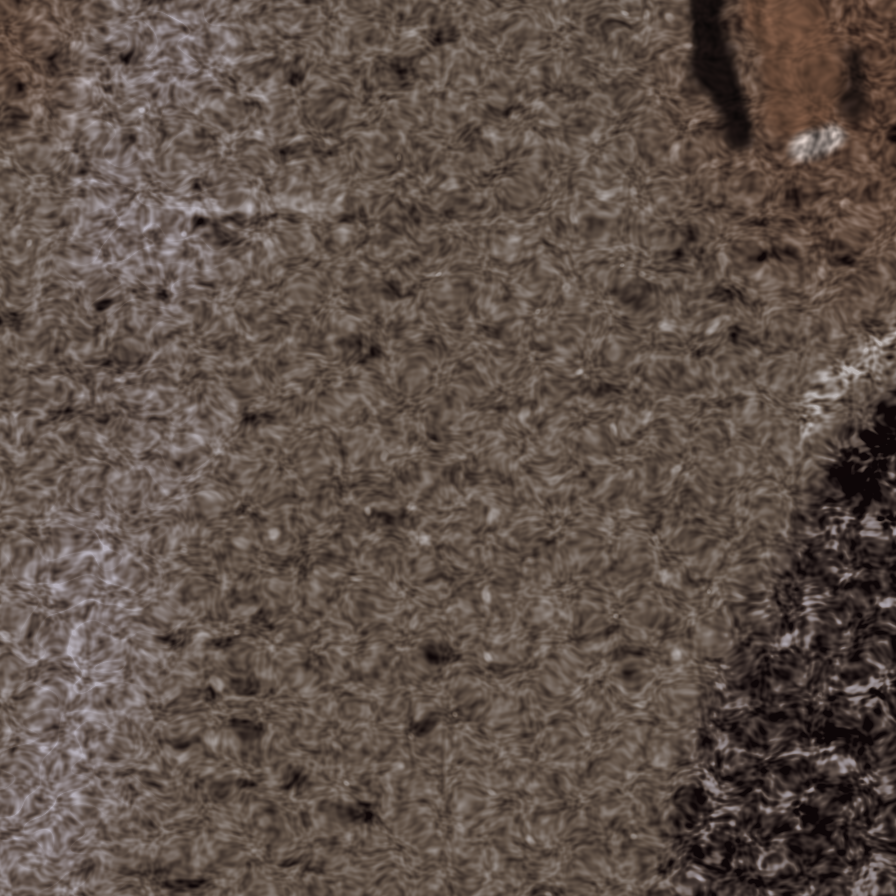
Reproduce this texture procedurally as a three.js fragment shader.

```glsl
// Weathered brown earth with a pale dusty band, a dark rocky corner and a deep crevice.
varying vec2 vUv;

const vec3 SOOT = vec3(0.11, 0.075, 0.07);
const vec3 EARTH = vec3(0.39, 0.33, 0.285);
const vec3 DUST = vec3(0.67, 0.64, 0.63);
const vec3 RUST = vec3(0.39, 0.275, 0.21);

vec2 hash2(vec2 p) {
  vec3 q = fract(p.xyx * vec3(0.1031, 0.1030, 0.0973));
  q += dot(q, q.yzx + 33.33);
  return fract((q.xx + q.yz) * q.zy);
}

float slope(vec2 cell, vec2 f, vec2 corner) {
  float angle = 6.2832 * hash2(cell + corner).x;
  return dot(vec2(cos(angle), sin(angle)), f - corner);
}

// Gradient noise, centred on zero
float noise(vec2 p) {
  vec2 i = floor(p);
  vec2 f = p - i;
  vec2 u = f * f * f * (f * (f * 6.0 - 15.0) + 10.0);
  float low = mix(slope(i, f, vec2(0.0)), slope(i, f, vec2(1.0, 0.0)), u.x);
  float high = mix(slope(i, f, vec2(0.0, 1.0)), slope(i, f, vec2(1.0)), u.x);
  return mix(low, high, u.y);
}

float fbm(vec2 p) {
  float sum = 0.0;
  float weight = 0.6;
  for (int i = 0; i < 4; i++) {
    sum += weight * noise(p);
    p = mat2(1.6, 1.2, -1.2, 1.6) * p + 17.3;
    weight *= 0.55;
  }
  return sum;
}

// Thin bright crests where the noise crosses zero
float crests(vec2 p, float sharpness) {
  return pow(max(1.0 - 2.0 * abs(noise(p)), 0.0), sharpness);
}

// Soft round spots in a share of the grid cells
float spots(vec2 p, float share, float radius) {
  vec2 cell = floor(p);
  float cover = 0.0;
  for (int y = -1; y <= 1; y++) {
    for (int x = -1; x <= 1; x++) {
      vec2 id = cell + vec2(float(x), float(y));
      vec2 dice = hash2(id + 71.0);
      float size = radius * (0.5 + dice.y);
      float d = length(p - id - hash2(id));
      cover = max(cover, step(dice.x, share) * smoothstep(size, size * 0.3, d));
    }
  }
  return cover;
}

float segment(vec2 p, vec2 a, vec2 b) {
  vec2 ab = b - a;
  return length(p - a - ab * clamp(dot(p - a, ab) / dot(ab, ab), 0.0, 1.0));
}

float stroke(vec2 p, vec2 a, vec2 b, float radius, float blur) {
  return smoothstep(radius + blur, radius - blur, segment(p, a, b));
}

vec3 soilColor(float tone) {
  vec3 shade = mix(SOOT, EARTH, clamp((tone - 0.08) / 0.26, -0.2, 1.0));
  return mix(shade, DUST, clamp((tone - 0.34) / 0.29, 0.0, 1.2));
}

void main() {
  vec2 p = vUv;
  vec2 warp = vec2(noise(p * 24.0), noise(p * 24.0 + 40.0));
  vec2 q = p + 0.012 * warp;
  vec2 edge = p + 0.05 * vec2(fbm(p * 9.0 + 5.0), fbm(p * 9.0 + 31.0));
  float broad = fbm(p * 6.0 + 11.0);

  // Regions: dusty band on the left, rocks at lower right, rust at the upper corners
  float offset = (edge.x - 0.03 - 0.18 * edge.y) / 0.12;
  float band = exp(-offset * offset) * clamp(0.8 + 1.2 * broad, 0.0, 1.3);
  float rockEdge = 0.73 + 0.1 * edge.y + 0.65 * edge.y * edge.y;
  float rocks = smoothstep(-0.03, 0.05, edge.x - rockEdge);
  float rust = smoothstep(0.3, 0.0, length((edge - vec2(0.96, 0.92)) * vec2(1.0, 0.8)));
  rust = max(rust, 0.6 * smoothstep(0.16, 0.0, length(edge - vec2(0.0, 0.96))));

  // Crumbly grain, stronger in the band and among the rocks
  vec2 g = q * vec2(0.9, 1.1);
  float grain = 0.5 * noise(g * 42.0) + 0.8 * noise(g * 83.0 + 9.0) + 0.6 * noise(g * 155.0 + 23.0);
  float rough = max(band, rocks);
  float tone = 0.335 + 0.06 * broad + grain * mix(0.24, 0.32, clamp(rough, 0.0, 1.0));
  tone += band * (0.055 + 0.13 * crests(q * vec2(24.0, 34.0), 5.0));
  float lumps = fbm(q * vec2(17.0, 23.0) + 3.0);
  tone += rocks * (-0.16 + 0.22 * lumps + 0.2 * smoothstep(0.1, 0.45, lumps + 0.5 * grain));
  tone -= 0.06 * rust;

  // Pebbles, pits and short cracks
  tone += 0.15 * spots(q * 30.0, 0.13, 0.26);
  tone -= 0.14 * spots(q * vec2(17.0, 30.0) + 50.0, 0.14, 0.4);
  tone -= 0.08 * spots(q * vec2(12.0, 44.0) + 90.0, 0.12, 0.5);

  // Overhanging lip in the band, and a bright shelf above a dark hollow
  vec2 lip = edge + vec2(0.0, 1.5 * (edge.x - 0.3) * (edge.x - 0.3));
  tone += 0.13 * stroke(lip, vec2(0.2, 0.78), vec2(0.39, 0.775), 0.008, 0.007);
  tone -= 0.17 * stroke(lip, vec2(0.22, 0.762), vec2(0.34, 0.76), 0.006, 0.006);
  tone += (0.14 + 0.35 * grain) * stroke(edge, vec2(0.92, 0.54), vec2(1.0, 0.63), 0.018, 0.015);
  tone -= 0.2 * stroke(edge, vec2(0.96, 0.46), vec2(1.0, 0.51), 0.025, 0.015);
  tone -= 0.2 * stroke(edge, vec2(0.86, 0.72), vec2(0.885, 0.718), 0.009, 0.008);

  vec3 color = soilColor(tone);
  color = mix(color, color * vec3(1.06, 0.91, 0.83), rust);
  color = mix(color, color * vec3(0.98, 0.98, 1.04), clamp(rough, 0.0, 1.0));

  // Rusty stone wedged beside the crevice, with a chalky tip
  vec2 c = p + 0.01 * warp + 0.3 * (edge - p);
  float stone = stroke(c, vec2(0.87, 1.02), vec2(0.895, 0.89), 0.043, 0.012);
  float streaks = noise(q * vec2(48.0, 14.0) + 7.0);
  color = mix(color, RUST * (1.0 + 0.45 * streaks + 0.3 * grain), 0.9 * stone);
  float crevice = stroke(c, vec2(0.785, 1.02), vec2(0.795, 0.92), 0.023, 0.009);
  crevice = max(crevice, stroke(c, vec2(0.795, 0.92), vec2(0.83, 0.855), 0.016, 0.008));
  crevice = max(crevice, 0.8 * stroke(c, vec2(0.95, 0.93), vec2(0.955, 0.88), 0.013, 0.012));
  color = mix(color, SOOT * (0.75 + 0.5 * grain), crevice);
  float chalk = stroke(c, vec2(0.895, 0.835), vec2(0.93, 0.845), 0.014, 0.008);
  color = mix(color, DUST * (0.9 + 0.8 * grain), 0.75 * chalk);

  gl_FragColor = vec4(clamp(color, 0.0, 1.0), 1.0);
}
```
